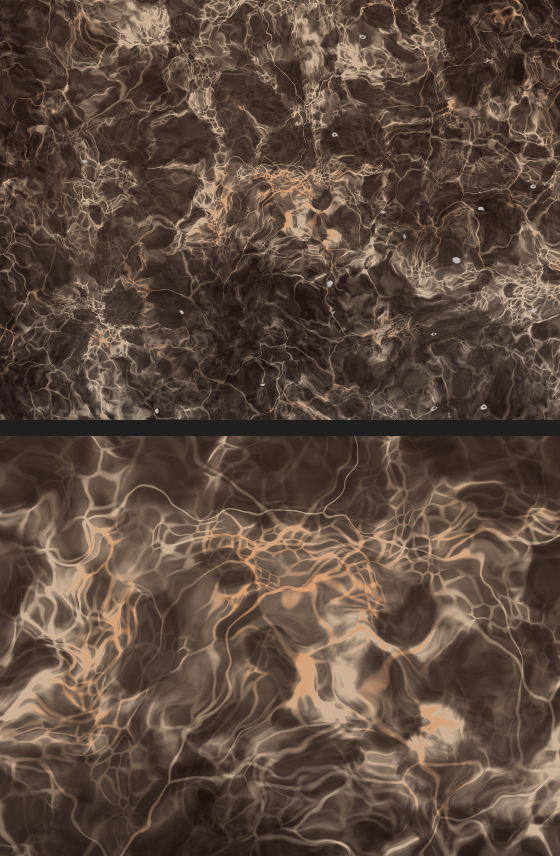
Top: the whole. Bottom: its middle third, enlarged.
Reproduce this texture procedurally as a WebGL 2 fragment shader.

```glsl
#version 300 es
precision highp float;
// Dark brown brecciated marble: cloudy base tone, rounded dark clasts, and
// nets of pale veins taken from warped cell borders at several scales.
// Tan crushed zones, rust staining and a few white shell flecks finish it.
uniform vec2 u_resolution;
out vec4 fragColor;

float hash(vec2 p) {
  return fract(sin(dot(p, vec2(127.1, 311.7))) * 43758.5453);
}

vec2 hash2(vec2 p) {
  return vec2(hash(p), hash(p + 57.3));
}

float noise(vec2 p) {
  vec2 i = floor(p), f = fract(p);
  f = f * f * (3.0 - 2.0 * f);
  float low = mix(hash(i), hash(i + vec2(1, 0)), f.x);
  float high = mix(hash(i + vec2(0, 1)), hash(i + vec2(1, 1)), f.x);
  return mix(low, high, f.y);
}

float fbm(vec2 p) {
  float sum = 0.0, amp = 0.5;
  for (int i = 0; i < 5; i++) {
    sum += amp * noise(p);
    p = mat2(1.6, 1.2, -1.2, 1.6) * p + 13.7;
    amp *= 0.5;
  }
  return sum / 0.97;
}

// x: gap between the two nearest seeds (0 on a border), y: random cell value
vec2 cells(vec2 p) {
  vec2 base = floor(p);
  float first = 9.0, second = 9.0, id = 0.0;
  for (int y = -1; y <= 1; y++) {
    for (int x = -1; x <= 1; x++) {
      vec2 cell = base + vec2(x, y);
      float d = length(cell + 0.06 + 0.88 * hash2(cell) - p);
      if (d < first) {
        second = first;
        first = d;
        id = hash(cell + 91.7);
      } else {
        second = min(second, d);
      }
    }
  }
  return vec2(second - first, id);
}

// Thin border lines that fade in and out along their length
float veins(vec2 p, float scale, float width, float pixel) {
  float gap = cells(p * scale + scale).x / scale;
  float presence = smoothstep(0.32, 0.68, noise(p * scale * 0.55 + scale));
  float local = width * (0.5 + noise(p * scale * 1.7));
  return presence * (1.0 - smoothstep(local * 0.2, local + pixel, gap));
}

// Sparse shell fragments, some hollow, denser around a focus
float flecks(vec2 p, float scale, vec2 focus, float pixel) {
  vec2 cell = floor(p * scale), rnd = hash2(cell + 7.1);
  vec2 d = fract(p * scale) - 0.35 - 0.3 * rnd;
  d.y *= 1.0 + rnd.x;
  float r = length(d) + 0.12 * (noise(p * scale * 7.0) - 0.5);
  float size = 0.07 + 0.1 * rnd.y, soft = scale * pixel;
  float body = 1.0 - smoothstep(size - soft, size + soft, r);
  float hole = step(0.6, rnd.x) * (1.0 - smoothstep(0.0, size * 0.6, r));
  float chance = 0.012 + 0.16 * exp(-18.0 * dot(p - focus, p - focus));
  return body * (1.0 - hole) * step(hash(cell + 3.3), chance);
}

void main() {
  float pixel = 1.0 / u_resolution.y;
  vec2 p = gl_FragCoord.xy * pixel;

  // Warped space bends the cell borders into natural fractures
  vec2 bend = vec2(fbm(p * 6.0), fbm(p * 6.0 + 31.0)) - 0.5;
  vec2 ripple = vec2(noise(p * 45.0), noise(p * 45.0 + 17.0)) - 0.5;
  vec2 q = p + 0.13 * bend + 0.012 * ripple;

  // Crushed tan zones gather in a broad upright band
  float cloud = fbm(p * 3.6 + 4.0);
  float band = exp(-9.0 * pow(p.x - 0.58 + 0.3 * bend.x, 2.0));
  float crushed = smoothstep(0.42, 0.76, cloud + 0.16 * band);
  float patches = smoothstep(0.56, 0.74, fbm(q * 6.5 + 21.0) + 0.07 * band);
  float grain = fbm(q * 60.0);
  float speck = noise(p * 190.0);

  // Rounded dark clasts at two sizes
  vec2 big = cells(q * 8.0 + 40.0), small = cells(q * 19.0 + 70.0);
  float clast = smoothstep(0.08, 0.22, big.x) * step(0.62, big.y);
  clast = max(clast, smoothstep(0.1, 0.28, small.x) * step(0.6, small.y));

  float tone = 0.265 + 0.32 * (cloud - 0.5) + 0.3 * (grain - 0.5);
  tone += 0.05 * (speck - 0.5) + 0.07 * crushed;
  tone += patches * (0.05 + 0.32 * smoothstep(0.35, 0.75, grain));
  tone = mix(tone, 0.2 + 0.12 * (grain - 0.5) + 0.1 * (cloud - 0.5), 0.75 * clast);

  // Vein nets, finest where the stone is most broken
  float open = 1.0 - 0.75 * clast;
  float net = 0.22 * veins(q, 9.0, 0.0045, pixel);
  net += 0.22 * veins(q + 0.01 * ripple, 19.0, 0.0045, pixel) * open;
  net += (0.08 + 0.2 * crushed) * veins(q, 41.0, 0.004, pixel) * open;
  net += (0.04 + 0.2 * crushed) * veins(q, 78.0, 0.003, pixel) * open;
  net += 0.3 * veins(p + 0.25 * bend + 0.01 * ripple, 3.7, 0.004, pixel);
  tone += net * (0.65 + 0.7 * grain);
  tone -= 0.05 * smoothstep(0.7, 0.0, length(p - vec2(1.25, 0.9)));
  tone = clamp(tone, 0.13, 0.8);

  // Brown ramp, rust along some veins, cooler toward the bottom
  vec3 color = vec3(1.0, 0.92, 0.78) * tone - vec3(0.0, 0.045, 0.04);
  float rust = smoothstep(0.5, 0.7, fbm(p * 9.0 + 60.0)) * smoothstep(0.05, 0.3, net);
  color *= mix(vec3(1.0), vec3(1.06, 0.9, 0.76), rust);
  color = mix(color, vec3(dot(color, vec3(0.4, 0.4, 0.2))), 0.25 * smoothstep(0.6, 0.0, p.y));

  float shell = flecks(p + 0.01 * ripple, 17.0, vec2(0.98, 0.36), pixel);
  color = mix(color, vec3(0.78, 0.75, 0.75) * (0.75 + 0.4 * grain), shell);
  fragColor = vec4(color, 1.0);
}
```
